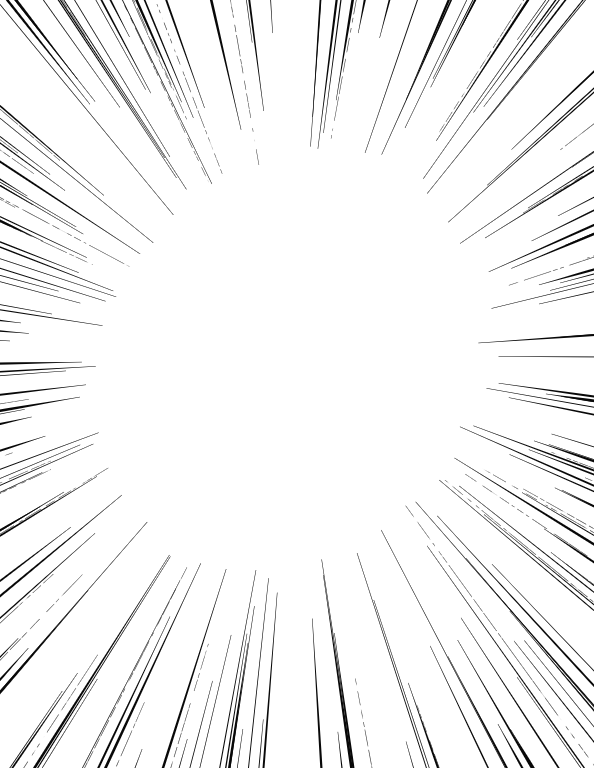
This background is drawn by a Shadertoy shader. Its source:

```glsl
// Radial focus lines: black ink strokes that rush inward on white paper
// and taper to points around an empty, roughly round clearing.
// Angular sectors each hold a jittered cluster of strokes, some of them dry.

#define CENTER vec2(0.494, 0.535) // vanishing point, share of the canvas
#define CLUSTERS 48.0            // clusters around the full turn
#define STROKES 6                // most strokes in one cluster
#define CLEARING 0.342           // mean clearing radius, in canvas widths
#define SPREAD 0.12              // angular width of a cluster, in radians
#define WANDER 0.012             // how far strokes miss the center
#define TIP_WIDTH 0.00042        // half width at the point
#define EDGE_WIDTH 0.0023        // greatest half width at the frame
#define DRY_SHARE 0.22           // share of strokes with broken ink
#define INK vec3(0.03)
#define PAPER vec3(1.0)

const float TAU = 6.283185;

float hash(vec2 p) {
    return fract(sin(dot(p, vec2(12.9898, 78.233))) * 43758.5453);
}

float noise(float x, float seed) {
    float cell = floor(x), t = fract(x);
    return mix(hash(vec2(cell, seed)), hash(vec2(cell + 1.0, seed)),
               t * t * (3.0 - 2.0 * t));
}

// Share of a pixel covered by a band of the given half width
float bandCoverage(float d, float halfWidth, float pixel) {
    float high = min(d + 0.5 * pixel, halfWidth);
    float low = max(d - 0.5 * pixel, -halfWidth);
    return clamp((high - low) / pixel, 0.0, 1.0);
}

// Distance from the vanishing point to the frame along a direction
float frameDistance(vec2 dir, vec2 size) {
    vec2 room = mix(CENTER, 1.0 - CENTER, step(0.0, dir)) * size;
    vec2 reach = room / max(abs(dir), vec2(1e-4));
    return min(reach.x, reach.y);
}

// Clearing radius: slow waves around a circle, deeper at the bottom
float clearingRadius(float angle) {
    return CLEARING + 0.026 * sin(2.0 * angle) - 0.013 * cos(2.0 * angle)
         - 0.010 * sin(angle) - 0.008 * cos(angle);
}

float strokeInk(vec2 p, float cluster, float index, vec2 size, float pixel) {
    vec2 id = vec2(cluster, index * 7.3 + 1.7);
    float isLeader = 1.0 - step(0.5, index);

    // Direction: jitter the cluster, then fan out its strokes
    float angle = (cluster + 0.5 + 0.7 * (hash(vec2(cluster, 91.7)) - 0.5))
                * TAU / CLUSTERS;
    angle += SPREAD * (hash(id) - 0.5) * (1.0 - isLeader);
    vec2 dir = vec2(cos(angle), sin(angle));

    // Diagonal directions carry more strokes, the top fewer
    float presence = 0.52 + 0.36 * abs(sin(2.0 * angle)) + 0.2 * isLeader
                   - 0.22 * pow(max(dir.y, 0.0), 6.0);
    if (hash(id + 13.1) > presence) return 0.0;

    // Leaders touch the clearing; the others begin nearer to the frame
    float frame = frameDistance(dir, size);
    float inner = clearingRadius(angle);
    float start = mix(hash(id + 23.7) * 0.88, 0.0, isLeader);
    float tip = mix(inner, max(frame, inner), start)
              + 0.03 * (hash(id + 31.9) - 0.4);

    float along = dot(p, dir);
    float across = dir.x * p.y - dir.y * p.x
                 - WANDER * (hash(id + 41.3) - 0.5);

    // Taper from the point toward the frame
    float isDry = step(hash(id + 67.9), DRY_SHARE);
    float weight = pow(hash(id + 53.1), 1.4) * (1.0 - isDry);
    float outerWidth = mix(TIP_WIDTH * 1.3, EDGE_WIDTH, weight);
    float halfWidth = mix(TIP_WIDTH, outerWidth,
                          smoothstep(tip, max(frame, tip + 0.08), along));
    float ink = bandCoverage(across, halfWidth, pixel);
    ink *= smoothstep(-0.5 * pixel, 0.5 * pixel, along - tip);

    // Break dry strokes into short uneven dashes
    if (isDry > 0.5) {
        float grain = noise(along * 170.0, cluster + index * 3.1);
        ink *= 0.8 * smoothstep(0.2, 0.45, grain);
    }
    return ink;
}

void mainImage(out vec4 fragColor, in vec2 fragCoord) {
    float pixel = 1.0 / iResolution.x;
    vec2 size = iResolution.xy * pixel;
    vec2 p = fragCoord * pixel - CENTER * size;

    // Visit the sector under this point and its neighbours
    float light = 1.0;
    if (length(p) > 0.25) {
        float sector = floor(atan(p.y, p.x) / TAU * CLUSTERS);
        for (int side = -1; side <= 1; side++) {
            float cluster = mod(sector + float(side), CLUSTERS);
            for (int i = 0; i < STROKES; i++) {
                light *= 1.0 - strokeInk(p, cluster, float(i), size, pixel);
            }
        }
    }
    fragColor = vec4(mix(INK, PAPER, light), 1.0);
}
```
